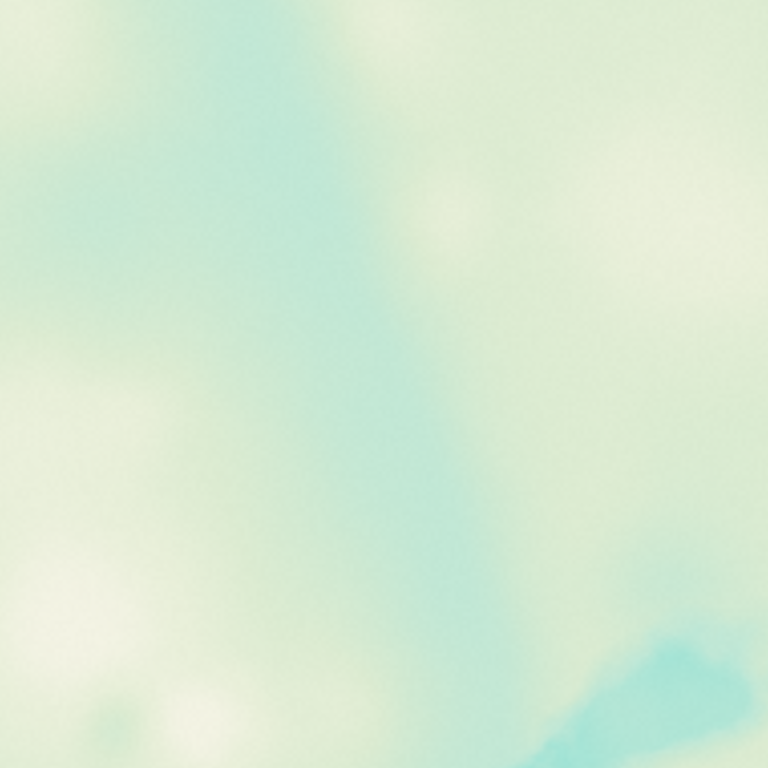
This background is drawn by a Shadertoy shader. Its source:

```glsl
// Soft cream and mint watercolour wash with a diagonal vein and a turquoise pool.

const vec3 CREAM     = vec3(0.950, 0.950, 0.890);
const vec3 IVORY     = vec3(0.910, 0.937, 0.850);
const vec3 PALE_LEAF = vec3(0.862, 0.922, 0.820);
const vec3 MINT      = vec3(0.802, 0.911, 0.822);
const vec3 AQUA      = vec3(0.750, 0.906, 0.838);
const vec3 TURQUOISE = vec3(0.550, 0.880, 0.835);

const float BASE_TONE     = 0.40;
const float WARP_SCALE    = 5.0;
const float WARP_AMOUNT   = 0.07;
const float MOTTLE_SCALE  = 6.0;
const float MOTTLE_AMOUNT = 0.12;
const float GRAIN_SCALE   = 190.0;
const float GRAIN_AMOUNT  = 0.010;

const float VEIN_TONE  = 0.33;
const float VEIN_LEFT  = 0.20;   // soft side
const float VEIN_RIGHT = 0.10;   // tighter side

const vec2  POOL_CENTRE = vec2(0.86, 0.07);
const vec2  POOL_AXIS   = vec2(0.85, 0.53);
const vec2  POOL_RADII  = vec2(0.19, 0.08);
const float POOL_TONE   = 0.42;
const float POOL_FRAY   = 0.70;

// Broad washes: centre, radius, tone shift (negative is paler).
const int WASH_COUNT = 12;
const vec4 WASHES[WASH_COUNT] = vec4[WASH_COUNT](
    vec4(0.10, 0.20, 0.17, -0.40), vec4(0.03, 0.46, 0.10, -0.20),
    vec4(0.18, 0.46, 0.07, -0.18), vec4(0.91, 0.70, 0.15, -0.27),
    vec4(0.05, 0.96, 0.15, -0.25), vec4(0.11, 0.73, 0.18,  0.23),
    vec4(0.27, 0.03, 0.08, -0.35), vec4(0.58, 0.72, 0.06, -0.17),
    vec4(0.45, 0.10, 0.09, -0.22), vec4(0.15, 0.05, 0.05,  0.28),
    vec4(0.87, 0.24, 0.09,  0.22), vec4(0.51, 0.97, 0.08, -0.15));

float hash(ivec2 cell) {
    uint h = uint(cell.x) * 1597334677u ^ uint(cell.y) * 3812015801u;
    h = (h ^ (h >> 16)) * 2246822519u;
    h = (h ^ (h >> 13)) * 3266489917u;
    h ^= h >> 16;
    return float(h >> 8) / 16777216.0;
}

float noise(vec2 p) {
    ivec2 i = ivec2(floor(p));
    vec2 f = fract(p);
    f = f * f * f * (f * (f * 6.0 - 15.0) + 10.0);
    return mix(mix(hash(i), hash(i + ivec2(1, 0)), f.x),
               mix(hash(i + ivec2(0, 1)), hash(i + ivec2(1, 1)), f.x), f.y);
}

// Layered noise centred on zero.
float fbm(vec2 p) {
    float sum = 0.0, weight = 0.5;
    for (int i = 0; i < 4; i++) {
        sum += weight * (noise(p) - 0.5);
        p = mat2(1.6, 1.2, -1.2, 1.6) * p + 17.3;
        weight *= 0.45;
    }
    return sum;
}

float glow(float dist, float radius) {
    float d = dist / radius;
    return exp(-d * d);
}

float veinShape(vec2 p) {
    float centre = 0.66 - 0.22 * p.y - 0.14 * p.y * p.y;
    float offset = p.x - centre;
    return glow(offset, mix(VEIN_LEFT, VEIN_RIGHT, smoothstep(-0.04, 0.04, offset)));
}

float poolShape(vec2 p) {
    vec2 q = p - POOL_CENTRE;
    vec2 across = vec2(-POOL_AXIS.y, POOL_AXIS.x);
    float d = length(vec2(dot(q, POOL_AXIS), dot(q, across)) / POOL_RADII);
    return 1.0 - smoothstep(0.45, 1.30, d + POOL_FRAY * fbm(p * 15.0));
}

vec3 palette(float t) {
    vec3 c = mix(CREAM, IVORY, smoothstep(0.0, 0.22, t));
    c = mix(c, PALE_LEAF, clamp((t - 0.22) / 0.18, 0.0, 1.0));
    c = mix(c, MINT, clamp((t - 0.40) / 0.20, 0.0, 1.0));
    c = mix(c, AQUA, clamp((t - 0.60) / 0.15, 0.0, 1.0));
    return mix(c, TURQUOISE, clamp((t - 0.75) / 0.25, 0.0, 1.0));
}

void mainImage(out vec4 fragColor, in vec2 fragCoord) {
    vec2 uv = fragCoord / iResolution.xy;

    // Bleed the washes into each other
    vec2 warp = vec2(fbm(uv * WARP_SCALE + 3.1), fbm(uv * WARP_SCALE + 41.7));
    vec2 p = uv + WARP_AMOUNT * warp;

    // Pigment density
    float tone = BASE_TONE + VEIN_TONE * veinShape(p) + POOL_TONE * poolShape(p);
    for (int i = 0; i < WASH_COUNT; i++) {
        vec4 wash = WASHES[i];
        tone += wash.w * glow(length(p - wash.xy), wash.z);
    }
    tone += MOTTLE_AMOUNT * fbm(uv * MOTTLE_SCALE + 9.4);

    // Faint paper tooth
    vec3 colour = palette(clamp(tone, 0.0, 1.0));
    colour += GRAIN_AMOUNT * (noise(uv * GRAIN_SCALE) - 0.5);
    fragColor = vec4(colour, 1.0);
}
```
